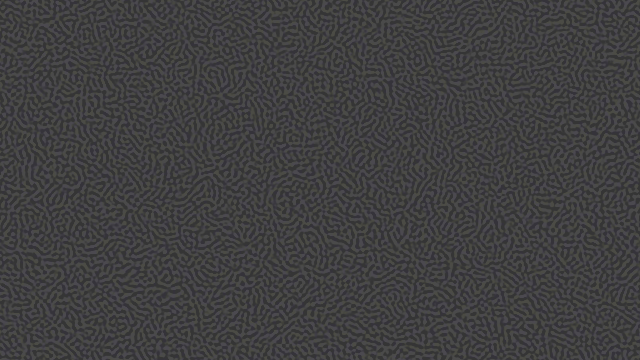
A WebGL 1 fragment shader for this texture:

```glsl
precision highp float;

// Dark grey labyrinth of short, wormlike ridges, like a reaction-diffusion print.
// Sparse Gabor noise: scattered wave packets of similar wavelength, whose heading
// drifts over the canvas, are summed, roughened, thresholded and faintly tinted.

uniform vec2 u_resolution;

float hash(vec2 p) {
  return fract(sin(dot(p, vec2(127.1, 311.7))) * 43758.5453);
}

float valueNoise(vec2 p) {
  vec2 i = floor(p);
  vec2 f = fract(p);
  f = f * f * (3.0 - 2.0 * f);
  return mix(mix(hash(i), hash(i + vec2(1.0, 0.0)), f.x),
             mix(hash(i + vec2(0.0, 1.0)), hash(i + vec2(1.0, 1.0)), f.x), f.y);
}

// Local wave heading: upright worms mid-canvas, flatter ones above and below
float heading(vec2 uv) {
  float upright = smoothstep(0.2, 0.45, uv.y) * (1.0 - smoothstep(0.6, 0.85, uv.y));
  return 1.57 * (1.0 - upright) + 1.8 * (valueNoise(uv * 6.0) - 0.5);
}

// Sum of wave packets; p is measured in wavelengths
float labyrinth(vec2 p, float wavesPerHeight) {
  const float cellSize = 1.9;
  vec2 home = floor(p / cellSize);
  float sum = 0.0;
  for (int y = -1; y <= 1; y++) {
    for (int x = -1; x <= 1; x++) {
      vec2 cell = home + vec2(float(x), float(y));
      float baseAngle = heading((cell + 0.5) * cellSize / wavesPerHeight);
      for (int k = 0; k < 4; k++) {
        vec2 seed = cell + float(k) * vec2(17.3, 41.9);
        vec2 jitter = vec2(hash(seed + 0.37), hash(seed + 5.71));
        vec2 d = p - (cell + jitter) * cellSize;
        float angle = baseAngle + 2.8 * (hash(seed + 9.13) - 0.5);
        float phase = 6.2832 * hash(seed + 13.59);
        float frequency = 6.2832 * mix(0.88, 1.15, hash(seed + 21.83));
        float window = max(0.0, 1.0 - dot(d, d) / (cellSize * cellSize));
        float wave = cos(frequency * dot(d, vec2(cos(angle), sin(angle))) + phase);
        sum += window * window * window * wave;
      }
    }
  }
  return sum;
}

void main() {
  vec2 uv = gl_FragCoord.xy / u_resolution.y;
  const float wavesPerHeight = 60.0;
  vec2 p = uv * wavesPerHeight;

  // Ridges and grooves with crisp, slightly ragged flanks
  float rough = valueNoise(p * 3.3 + 7.0) - 0.5;
  float ridge = smoothstep(-0.72, 0.72, labyrinth(p, wavesPerHeight) + 0.7 * rough);
  vec3 color = mix(vec3(0.207, 0.207, 0.209), vec3(0.291, 0.291, 0.289), ridge);

  // Small specks of blue and olive
  float speck = valueNoise(p * 1.9 + 31.0);
  float blue = smoothstep(0.58, 0.7, speck);
  float olive = (1.0 - smoothstep(0.24, 0.36, speck)) * smoothstep(0.1, 0.5, ridge);
  color += blue * vec3(0.002, -0.006, 0.020);
  color += olive * vec3(0.003, 0.004, -0.020);

  gl_FragColor = vec4(color, 1.0);
}
```
